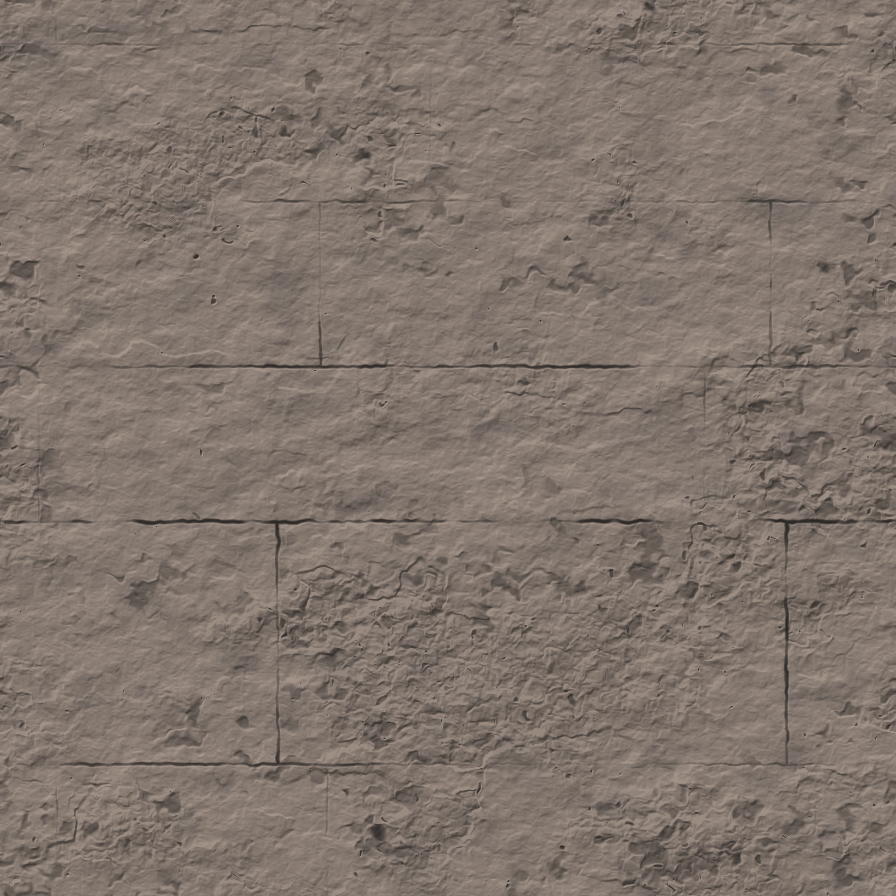
Write a Shadertoy shader that draws this texture.

```glsl
// Weathered ashlar wall: five courses of worn stone blocks with broken joints,
// shallow ledges, eroded patches and ragged pits. A tiling height field of value
// and cellular noise is lit from the upper left by a directional difference.

#define STONE vec3(0.528, 0.477, 0.442)
#define STAIN vec3(0.365, 0.345, 0.335)
#define HOLLOW vec3(0.130, 0.120, 0.115)
#define TO_LIGHT vec2(-0.50, 0.87)
#define LIGHT_STEP 0.0018
#define RELIEF 0.094
#define PEBBLE 0.13
#define FLAKE_DEPTH 0.0030
#define JOINT_WIDTH 0.0031
#define JOINT_DEPTH 0.0006
#define PIT_DEPTH 0.0011

// Each course: bottom joint height, two upright joints, upright joint strength.
const vec4 COURSE[5] = vec4[5](
    vec4(0.147, 0.310, 0.878, 1.00), vec4(0.418, 0.043, 0.786, 0.60),
    vec4(0.591, 0.357, 0.860, 0.75), vec4(0.775, 0.210, 0.480, 0.12),
    vec4(0.951, 0.063, 0.365, 0.35));
const float BED_STRENGTH[5] = float[5](0.8, 1.0, 0.95, 0.65, 0.5);

// Eroded areas: centre and radii.
const vec4 PATCH[7] = vec4[7](
    vec4(0.56, 0.28, 0.24, 0.12), vec4(0.80, 0.07, 0.16, 0.08),
    vec4(0.23, 0.85, 0.13, 0.05), vec4(0.15, 0.07, 0.07, 0.05),
    vec4(0.98, 0.48, 0.05, 0.07), vec4(0.68, 0.97, 0.12, 0.03),
    vec4(0.47, 0.07, 0.07, 0.05));

vec2 hash2(vec2 p) {
    vec3 q = fract(p.xyx * vec3(0.1031, 0.1030, 0.0973));
    q += dot(q, q.yzx + 33.33);
    return fract((q.xx + q.yz) * q.zy);
}

// Value noise that tiles over the unit square.
float noise(vec2 p, vec2 cells) {
    vec2 g = p * cells, i = floor(g), f = g - i;
    f = f * f * (3.0 - 2.0 * f);
    vec2 a = mod(i, cells), b = mod(i + 1.0, cells), seed = cells * 1.7;
    return mix(mix(hash2(a + seed).x, hash2(vec2(b.x, a.y) + seed).x, f.x),
               mix(hash2(vec2(a.x, b.y) + seed).x, hash2(b + seed).x, f.x), f.y);
}

vec2 wrapped(vec2 d) { return fract(d + 0.5) - 0.5; }

// Cellular noise: x = distance to nearest point, y = pit depth at this density.
vec2 cellular(vec2 p, float cells, float density) {
    vec2 g = p * cells, i = floor(g), result = vec2(1.0, 0.0);
    for (int k = 0; k < 9; k++) {
        vec2 c = i + vec2(k % 3, k / 3) - 1.0, id = mod(c, cells) + cells;
        float d = length(c + hash2(id) - g);
        vec2 rnd = hash2(id + 71.0);
        float radius = mix(0.12, 0.34, rnd.y) * smoothstep(0.0, 0.08, density - rnd.x);
        result.x = min(result.x, d);
        result.y = max(result.y, 1.0 - smoothstep(0.25 * radius, radius + 0.001, d));
    }
    return result;
}

float groove(float d, float strength) {
    float w = JOINT_WIDTH * (0.5 + 0.6 * strength);
    return strength * (1.0 - smoothstep(0.15 * w, w, abs(d)));
}

float joints(vec2 p) {
    float wear = 0.08 + 0.92 * smoothstep(0.38, 0.76, 0.45 * noise(p, vec2(9, 7))
        + 0.3 * noise(p, vec2(31, 29)) + 0.25 * noise(p, vec2(83, 79)));
    float depth = 0.0;
    for (int i = 0; i < 5; i++) {
        vec4 c = COURSE[i];
        depth = max(depth, groove(wrapped(p.yy - c.x).x, BED_STRENGTH[i] * wear));
        if (fract(p.y - c.x) < fract(COURSE[(i + 1) % 5].x - c.x)) {
            vec2 d = abs(wrapped(p.xx - c.yz));
            depth = max(depth, groove(min(d.x, d.y), c.w * wear));
        }
    }
    return depth;
}

// Height of the wall: x = height, y = hollowness, z = roughness.
vec3 wall(vec2 p) {
    vec2 warp = 0.010 * (vec2(noise(p, vec2(61)), noise(p, vec2(67))) - 0.5)
              + 0.007 * (vec2(noise(p, vec2(149)), noise(p, vec2(157))) - 0.5);
    vec2 q = p + warp;
    float area = 0.0, h = 0.0;
    for (int i = 0; i < 7; i++) {
        vec2 d = wrapped(p - PATCH[i].xy) / PATCH[i].zw;
        area = max(area, exp(-dot(d, d)));
    }
    float eroded = 0.36 * area + 0.5 * noise(p, vec2(7, 9))
        + 0.3 * noise(p, vec2(19, 23)) + 0.2 * noise(q, vec2(53, 59));
    float rough = smoothstep(0.48, 0.9, eroded);

    // Grainy surface, shallow ledges and flaked skin
    for (float f = 10.0; f < 330.0; f *= 2.0)
        h += RELIEF / (f + 26.0) * (1.0 + 0.8 * rough) * noise(p + 0.4 * warp, vec2(f, 1.4 * f));
    float ledge = 0.65 * noise(p, vec2(6, 19)) + 0.35 * noise(q, vec2(31, 47));
    h -= 0.0013 * smoothstep(0.56, 0.63, ledge) * noise(p, vec2(13, 17));
    h -= FLAKE_DEPTH * smoothstep(0.70, 0.74, eroded) * pow(noise(p, vec2(11, 13)), 2.0);

    // Ragged nicks, round pits and joints
    float nick = smoothstep(0.60, 0.84, 0.6 * noise(q, vec2(37, 53)) + 0.4 * noise(q, vec2(97, 121)))
               * smoothstep(0.35, 0.75, noise(p, vec2(8, 11)) + 0.3 * rough);
    vec2 large = cellular(q, 26.0, 0.05 + 0.09 * rough);
    vec2 medium = cellular(q, 58.0, 0.03 + 0.17 * rough);
    vec2 small = cellular(q, 116.0, 0.12 * rough);
    h -= PEBBLE * rough * (0.6 * medium.x / 58.0 + small.x / 116.0);
    float pit = max(large.y * noise(q, vec2(41)) * 1.3, max(0.75 * medium.y, 0.5 * small.y));
    float joint = joints(p + 0.25 * warp);
    float hollow = min(max(max(0.8 * pit, 0.4 * nick), joint), 1.0);
    return vec3(h - PIT_DEPTH * (pit + nick) - JOINT_DEPTH * joint, hollow, rough);
}

void mainImage(out vec4 fragColor, in vec2 fragCoord) {
    vec2 p = fragCoord / iResolution.xy;
    vec3 here = wall(p), lit = wall(p + TO_LIGHT * LIGHT_STEP);
    float shade = clamp(1.0 + 0.8 * (here.x - lit.x) / LIGHT_STEP, 0.6, 1.2);
    float tone = 0.99 + 0.03 * noise(p, vec2(5, 8)) - 0.06 * here.z;
    float stain = smoothstep(0.5, 0.85, 0.6 * noise(p, vec2(19, 31)) + 0.4 * noise(p, vec2(43, 57)));
    vec3 color = mix(STONE * tone, STAIN, 0.3 * stain) * shade;
    fragColor = vec4(mix(color, HOLLOW, 0.85 * here.y), 1.0);
}
```
